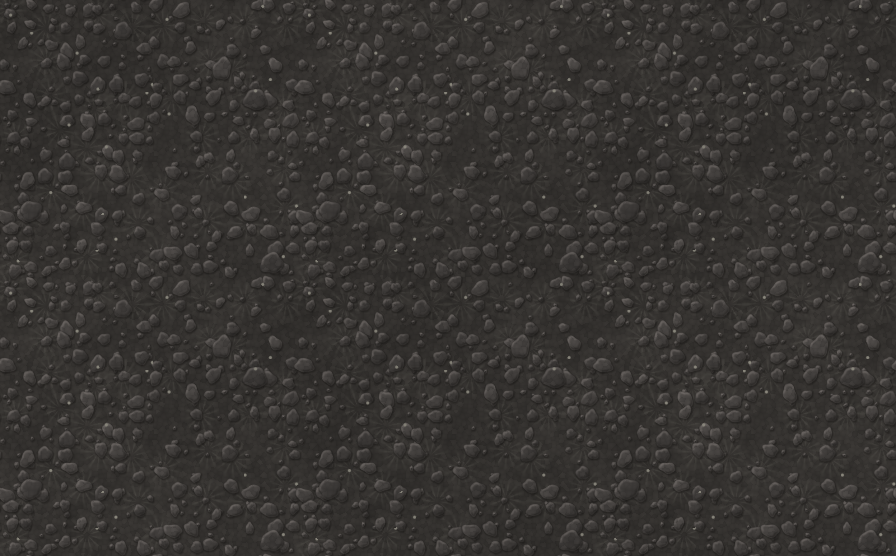
Reproduce this texture procedurally as a Shadertoy shader.

```glsl
// Dark pebbled soil: one tile of stones, tufts and grit, repeated 3 across and 2 down.
// Stones are wobbly ellipses scattered on wrapped jittered grids, lit from the upper left;
// the ground is layered sines with cellular grit, plus faint broad wear over all tiles.

const float TAU = 6.2831853;
const vec2 REPEATS = vec2(3.0, 2.0);
const vec2 LIGHT_DIR = vec2(-0.5, 0.866);

const vec3 SOIL = vec3(0.200, 0.190, 0.180);
const vec3 STONE = vec3(0.246, 0.234, 0.226);
const vec3 RIM_LIGHT = vec3(0.400, 0.380, 0.368);
const vec3 CREVICE = vec3(0.120, 0.112, 0.104);
const vec3 BLADE = vec3(0.285, 0.278, 0.258);
const vec3 GLINT = vec3(0.520, 0.510, 0.470);

vec3 hash3(vec2 cell, float seed) {
    vec3 h = fract(vec3(cell.xyx + seed) * vec3(0.1031, 0.1030, 0.0973));
    h += dot(h, h.yxz + 33.33);
    return fract((h.xxy + h.yxx) * h.zyx);
}

mat2 rotation(float angle) {
    float c = cos(angle), s = sin(angle);
    return mat2(c, s, -s, c);
}

// Smooth tileable variation, roughly -1 to 1
float layeredSines(vec2 uv) {
    vec2 w = uv * TAU;
    float a = sin(w.x * 2.0 + w.y + 1.4 * sin(w.y * 3.0));
    float b = sin(w.x * 5.0 - w.y * 4.0 + 1.2 * sin(w.x * 3.0 + 2.0));
    float c = sin(w.x * 9.0 + w.y * 11.0 + 2.0 * sin(w.y * 7.0 - w.x * 4.0));
    return a * 0.5 + b * 0.3 + c * 0.2;
}

// Stones crowd into two bands per tile
float crowding(vec2 uv) {
    float band = cos(2.0 * TAU * (uv.y - 0.06) + sin(TAU * uv.x));
    return clamp(0.66 + 0.16 * band + 0.30 * layeredSines(uv), 0.0, 1.0);
}

// Distance to the nearest grit centre (x) and that grain's random value (y)
vec2 cellular(vec2 uv, vec2 grid, float seed) {
    vec2 g = uv * grid, base = floor(g);
    vec2 nearest = vec2(9.0, 0.0);
    for (int y = -1; y <= 1; y++)
    for (int x = -1; x <= 1; x++) {
        vec2 cell = base + vec2(x, y);
        vec3 h = hash3(mod(cell, grid), seed);
        float d = length(g - cell - h.xy);
        if (d < nearest.x) nearest = vec2(d, h.z);
    }
    return nearest;
}

// Signed distance to a lumpy, rotated ellipse
float stoneDistance(vec2 p, float radius, vec3 shape) {
    vec2 q = rotation(shape.x * TAU) * p;
    q *= vec2(1.0 - 0.12 * shape.y, 1.0 + 0.35 * shape.y);
    float a = atan(q.y, q.x);
    float lump = 0.08 * sin(3.0 * a + shape.z * TAU) + 0.05 * sin(5.0 * a + shape.y * 9.0);
    return length(q) - radius * (1.0 + lump);
}

// Curved blades radiating from scattered centres
float tufts(vec2 uv, vec2 grid, float seed) {
    vec2 g = uv * grid, base = floor(g);
    float blades = 0.0;
    for (int y = -1; y <= 1; y++)
    for (int x = -1; x <= 1; x++) {
        vec2 cell = base + vec2(x, y);
        vec3 h = hash3(mod(cell, grid), seed);
        vec2 p = g - cell - 0.2 - 0.6 * h.xy;
        float r = length(p);
        float wave = sin(atan(p.y, p.x) * 6.0 + 5.0 * r * (h.x - 0.5) + h.y * TAU);
        float fade = smoothstep(0.62, 0.25, r) * smoothstep(0.04, 0.18, r);
        blades += pow(abs(wave), 6.0) * fade * step(0.35, h.z);
    }
    return min(blades, 1.0);
}

// Paint one wrapped grid of stones; radii are in cells, pixel is in tiles
vec3 paintStones(vec3 col, vec2 uv, vec2 grid, vec2 radii, float chance, float seed, float pixel) {
    vec2 g = uv * grid, base = floor(g);
    float rim = 0.0048 * grid.x, edge = pixel * grid.x * 0.75;
    for (int y = 1; y >= -1; y--)
    for (int x = -1; x <= 1; x++) {
        vec2 cell = base + vec2(x, y), id = mod(cell, grid);
        vec3 place = hash3(id, seed), shape = hash3(id, seed + 17.0);
        if (place.z > chance * crowding((id + 0.5) / grid)) continue;
        vec2 p = g - cell - 0.2 - 0.6 * place.xy;
        float radius = mix(radii.x, radii.y, shape.z * shape.z);
        float d = stoneDistance(p, radius, shape);
        float shade = stoneDistance(p + LIGHT_DIR * rim * 0.9, radius, shape);
        float facing = dot(p, LIGHT_DIR) / max(length(p), 0.001);
        col = mix(col, CREVICE, 0.62 * smoothstep(rim * 1.5, -rim * 0.5, shade));
        // Domed body, bright upper rim, dark lower rim
        float band = exp(-pow((d + rim) / rim, 2.0));
        vec3 body = STONE * (0.91 + 0.2 * shape.y + 0.07 * dot(p, LIGHT_DIR) / radius);
        body = mix(body, RIM_LIGHT, 0.72 * band * smoothstep(0.0, 0.9, facing));
        body = mix(body, CREVICE, 0.45 * band * smoothstep(0.1, 0.9, -facing));
        col = mix(col, body, smoothstep(edge, -edge, d));
    }
    return col;
}

void mainImage(out vec4 fragColor, in vec2 fragCoord) {
    vec2 canvas = fragCoord / iResolution.xy;
    vec2 uv = canvas * REPEATS;
    float pixel = REPEATS.x / iResolution.x;

    // Ground and tufts
    vec3 col = SOIL * (1.0 + 0.07 * layeredSines(uv));
    col = mix(col, BLADE, 0.45 * tufts(uv, vec2(8.0, 7.0), 3.0));

    // Small, medium and large stones
    col = paintStones(col, uv, vec2(25.0, 23.0), vec2(0.15, 0.32), 0.55, 11.0, pixel);
    col = paintStones(col, uv, vec2(16.0, 15.0), vec2(0.27, 0.48), 1.0, 29.0, pixel);
    col = paintStones(col, uv, vec2(5.0, 5.0), vec2(0.18, 0.27), 0.28, 47.0, pixel);

    // Grit, with a few bright specks
    vec2 grit = cellular(uv, vec2(64.0, 60.0), 61.0);
    col *= 1.0 + 0.16 * (grit.y - 0.5) + 0.12 * (0.45 - grit.x);
    col = mix(col, GLINT, step(0.996, grit.y) * smoothstep(0.5, 0.15, grit.x));

    // Broad wear that differs from tile to tile
    col *= 1.0 + 0.03 * sin(canvas.x * 7.0 + 2.0 * sin(canvas.y * 5.0));
    fragColor = vec4(col, 1.0);
}
```
